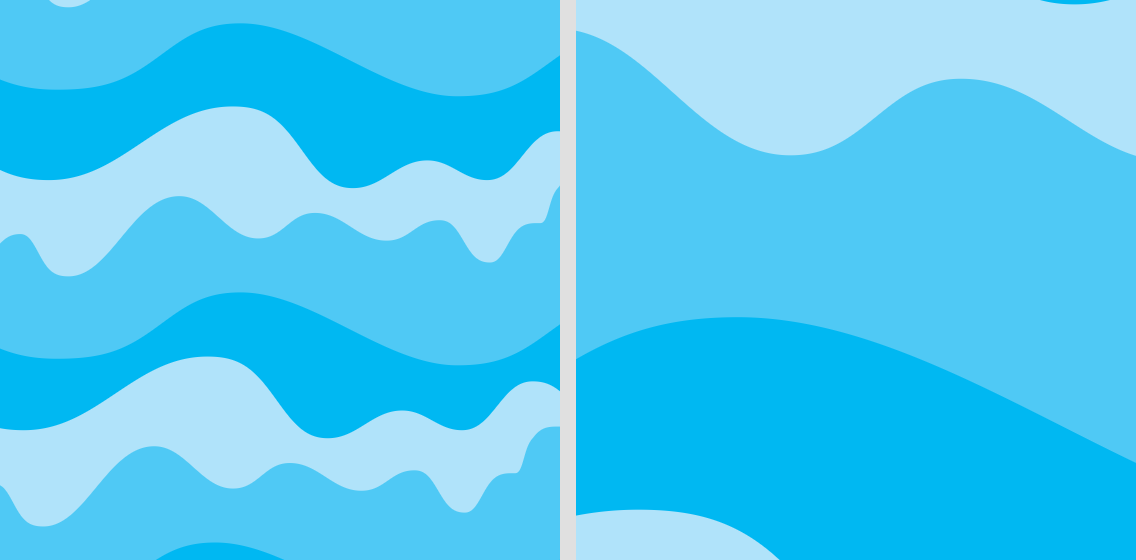
Left: the whole. Right: its middle third, enlarged.
A WebGL 1 fragment shader for this pattern:

```glsl
precision highp float;

uniform vec2 u_resolution;

const vec3 MID_BLUE = vec3(0.31, 0.79, 0.96);
const vec3 DEEP_BLUE = vec3(0.0, 0.72, 0.95);
const vec3 PALE_BLUE = vec3(0.69, 0.89, 0.98);

const float GRID = 768.0;                      // design units per canvas side
const vec2 PAIR_STEP = vec2(-34.5, 712.0);     // offset between pairs of rows
const vec2 CREST_STEP = vec2(0.0, 369.0);      // second crest within a pair
const vec2 FOAM_STEP = vec2(-34.5, 343.0);     // second foam band within a pair

// S-shaped change of depth between start and end.
// lean above 1 delays the change, soft above 0 makes it less steep.
vec2 swell(vec2 x, float start, float end, float drop, float lean, float soft) {
    vec2 t = clamp((x - start) / (end - start), 0.0, 1.0);
    vec2 s = 1.0 - t;
    vec2 done = t * t * (1.0 + soft * s);
    vec2 left = lean * s * s * (1.0 + soft * t);
    return drop * done / (done + left);
}

// Depth of each boundary, measured downwards at two neighbouring positions.
vec2 crestDepth(vec2 x) {
    return 23.0
        + swell(x, -262.0, 78.0, 100.0, 1.84, 0.0)
        + swell(x, 78.0, 330.0, -91.0, 1.55, 0.0)
        + swell(x, 330.0, 627.0, 100.0, 1.0, 2.0)
        + swell(x, 627.0, 879.0, -91.0, 1.0, 0.0);
}

vec2 foamTopDepth(vec2 x) {
    return 127.0
        + swell(x, -233.0, 67.0, 120.0, 1.6, 0.0)
        + swell(x, 67.0, 319.0, -101.0, 1.0, 1.0)
        + swell(x, 319.0, 484.0, 112.0, 1.6, 0.0)
        + swell(x, 484.0, 586.0, -38.0, 1.0, 1.0)
        + swell(x, 586.0, 668.0, 27.0, 1.0, 1.0)
        + swell(x, 668.0, 765.0, -67.0, 1.0, 0.5)
        + swell(x, 765.0, 885.0, 60.0, 0.7, 0.0);
}

vec2 foamBottomDepth(vec2 x) {
    return 356.0
        + swell(x, -40.0, 28.0, -35.0, 1.2, 0.0)
        + swell(x, 28.0, 94.0, 58.0, 0.45, 0.0)
        + swell(x, 94.0, 246.0, -110.0, 0.9, 1.0)
        + swell(x, 246.0, 354.0, 58.0, 1.0, 1.0)
        + swell(x, 354.0, 432.0, -35.0, 1.0, 0.5)
        + swell(x, 432.0, 530.0, 38.0, 1.0, 1.0)
        + swell(x, 530.0, 603.0, -28.0, 1.0, 0.5)
        + swell(x, 603.0, 672.0, 58.0, 0.85, 0.0)
        + swell(x, 672.0, 735.0, -54.0, 0.47, 0.0)
        + swell(x, 741.0, 764.0, -36.0, 1.0, 0.0)
        + swell(x, 748.0, 798.0, -28.0, 0.35, 0.0);
}

// Smooth coverage below a boundary, corrected for its slope.
float below(float y, vec2 depth, float pixel) {
    float slope = (depth.y - depth.x) / pixel;
    float gap = y - 0.5 * (depth.x + depth.y);
    return clamp(0.5 + gap / (pixel * sqrt(1.0 + slope * slope)), 0.0, 1.0);
}

void main() {
    float pixel = GRID / min(u_resolution.x, u_resolution.y);
    vec2 p = vec2(gl_FragCoord.x, u_resolution.y - gl_FragCoord.y) * pixel;
    vec2 pair = vec2(-0.5, 0.5) * pixel;
    vec3 color = MID_BLUE;

    // Rows overlap from top to bottom.
    for (int i = -1; i <= 2; i++) {
        float row = float(i);
        float group = floor(row * 0.5);
        float second = row - 2.0 * group;
        vec2 base = p - group * PAIR_STEP;
        vec2 crest = base - second * CREST_STEP;
        vec2 foam = base - second * FOAM_STEP;

        color = mix(color, DEEP_BLUE, below(crest.y, crestDepth(crest.x + pair), pixel));
        color = mix(color, PALE_BLUE, below(foam.y, foamTopDepth(foam.x + pair), pixel));
        color = mix(color, MID_BLUE, below(foam.y, foamBottomDepth(foam.x + pair), pixel));
    }

    gl_FragColor = vec4(color, 1.0);
}
```
